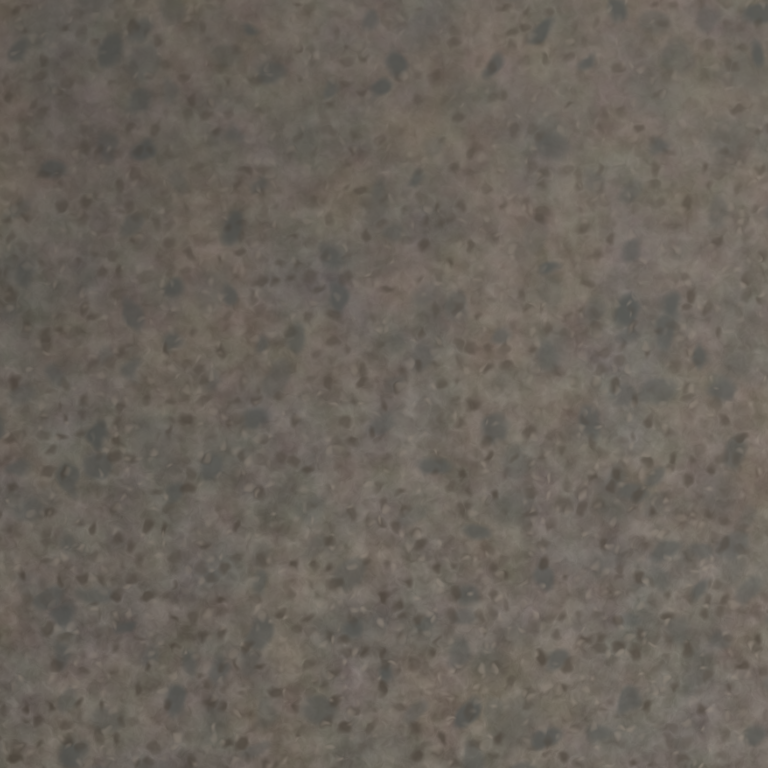
Write a WebGL 1 fragment shader that draws this texture.

```glsl
precision highp float;
// Worn speckled stone: a warm grey-brown ground with soft mottling and faint tints,
// strewn with blurred blue-grey grains, small brown specks and tiny pale flecks.
// Grains are jittered ellipses on hashed grids, bent out of shape by noise.

uniform vec2 u_resolution;

const vec3 GROUND = vec3(0.428, 0.400, 0.367);
const vec3 SLATE = vec3(0.315, 0.320, 0.308);
const vec3 UMBER = vec3(0.285, 0.255, 0.222);
const vec3 PALE = vec3(0.550, 0.510, 0.465);

float hash(vec2 p) {
  return fract(sin(dot(p, vec2(127.1, 311.7))) * 43758.5453);
}

vec2 hash2(vec2 p) {
  return vec2(hash(p), hash(p + 57.3));
}

float noise(vec2 p) {
  vec2 cell = floor(p);
  vec2 f = fract(p);
  f = f * f * (3.0 - 2.0 * f);
  float low = mix(hash(cell), hash(cell + vec2(1.0, 0.0)), f.x);
  float high = mix(hash(cell + vec2(0.0, 1.0)), hash(cell + vec2(1.0, 1.0)), f.x);
  return mix(low, high, f.y);
}

// Layered noise centred on zero; each octave is turned to hide the grid.
float mottle(vec2 p) {
  float sum = 0.0;
  float weight = 0.5;
  for (int i = 0; i < 4; i++) {
    sum += weight * (noise(p) - 0.5);
    p = mat2(1.6, 1.2, -1.2, 1.6) * p + 17.7;
    weight *= 0.6;
  }
  return sum;
}

// Coverage of scattered soft ellipses; radius and blur are in cell units.
float grains(vec2 p, float cells, float density, float radius, float blur, float seed) {
  vec2 q = p * cells;
  vec2 home = floor(q);
  float cover = 0.0;
  for (int y = -1; y <= 1; y++) {
    for (int x = -1; x <= 1; x++) {
      vec2 cell = home + vec2(float(x), float(y));
      vec2 id = cell + seed;
      vec2 d = q - cell - 0.15 - 0.7 * hash2(id);
      float angle = 0.9 + 2.4 * (hash(id + 11.9) - 0.5);
      float c = cos(angle);
      float s = sin(angle);
      d = vec2(c * d.x + s * d.y, c * d.y - s * d.x);
      d *= vec2(0.85, mix(1.0, 1.5, hash(id + 23.1)));
      float size = radius * mix(0.6, 1.25, hash(id + 31.7));
      float shape = 1.0 - smoothstep(size - blur, size + blur, length(d));
      float present = step(hash(id + 43.3), density);
      float strength = mix(0.3, 1.0, hash(id + 71.9));
      cover = max(cover, shape * present * strength);
    }
  }
  return cover;
}

// Bends positions so that outlines become ragged.
vec2 warp(vec2 p, float frequency, float amount) {
  vec2 q = p * frequency;
  return p + amount * (vec2(noise(q), noise(q + 83.1)) - 0.5);
}

// Broad light: dim at the left, brighter at the right, dimmest at upper left.
float lighting(vec2 p) {
  float slope = 0.135 * (p.x - 0.5) - 0.02 * (p.y - 0.5);
  float corner = 0.06 * (1.0 - smoothstep(0.0, 0.6, distance(p, vec2(0.15, 0.9))));
  return 1.0 + slope - corner + 0.06 * mottle(p * 3.0 + 5.0);
}

// Faint patches of blue-grey, green and rose.
vec3 tint(vec2 p) {
  float cool = mottle(p * 11.0 + 31.0);
  float green = mottle(p * 24.0 + 63.0);
  return cool * vec3(-0.050, -0.020, 0.012) + green * vec3(-0.016, 0.018, -0.010);
}

void main() {
  vec2 p = gl_FragCoord.xy / u_resolution.y;
  vec2 bent = warp(p, 60.0, 0.010);
  vec2 fine = warp(p, 110.0, 0.006);

  // Ground, with crisper grain toward the bottom.
  float crispness = mix(1.2, 0.75, smoothstep(0.1, 1.0, p.y));
  vec3 color = GROUND + tint(p);
  color += 0.070 * mottle(bent * 24.0);
  color += 0.135 * crispness * mottle(fine * 58.0 + 9.0);

  // Scattered grains, large to small.
  float haze = grains(bent, 13.0, 0.38, 0.34, 0.22, 3.0);
  float slate = grains(bent, 19.0, 0.40, 0.31, 0.13, 19.0);
  float umber = grains(fine, 43.0, 0.45, 0.28, 0.18, 37.0);
  float pale = grains(fine, 64.0, 0.28, 0.25, 0.20, 61.0);
  color = mix(color, SLATE, 0.34 * haze);
  color = mix(color, SLATE, 0.80 * slate);
  color = mix(color, UMBER, 0.58 * crispness * umber);
  color = mix(color, PALE, 0.50 * crispness * pale);

  gl_FragColor = vec4(color * lighting(p), 1.0);
}
```
